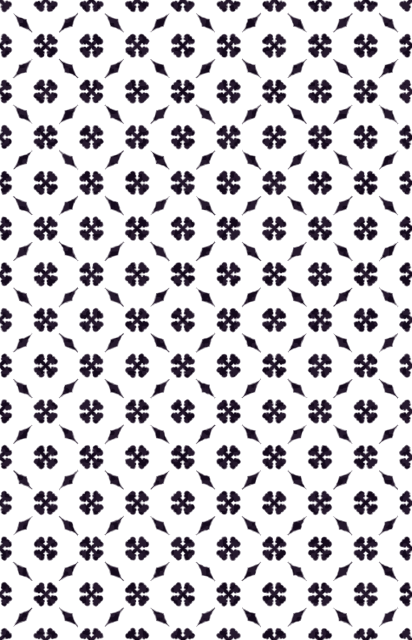
Write a WebGL 1 fragment shader that draws this pattern.

```glsl
precision highp float;
// Grid of dark four-petal rosettes with concave diamonds tilting alternately between them.

uniform vec2 u_resolution;

float hash(vec2 p) {
  return fract(sin(dot(p, vec2(127.1, 311.7))) * 43758.5453);
}

float noise(vec2 p) {
  vec2 i = floor(p), f = fract(p);
  f = f * f * (3.0 - 2.0 * f);
  return mix(mix(hash(i), hash(i + vec2(1.0, 0.0)), f.x),
             mix(hash(i + vec2(0.0, 1.0)), hash(i + 1.0), f.x), f.y);
}

float circle(vec2 p, vec2 center, float radius) {
  return length(p - center) - radius;
}

// Eight-fold mirrored rosette: stems, petal bodies, rim lobes and slot knobs
float rosette(vec2 p) {
  vec2 q = abs(p);
  q = vec2(max(q.x, q.y), min(q.x, q.y));
  float along = clamp((q.x + q.y) * 0.5, 0.0, 0.13);
  float d = length(q - along) - 0.042;
  d = min(d, circle(q, vec2(0.13, 0.13), 0.085));
  d = min(d, circle(q, vec2(0.195, 0.095), 0.062));
  return min(d, circle(q, vec2(0.15, 0.06), 0.038));
}

// Diamond with hollow sides, long axis along x
float hollowDiamond(vec2 p) {
  vec2 q = abs(p);
  float halfWidth = 0.108 * pow(max(1.0 - q.x / 0.28, 0.0), 1.6);
  return max((q.y - halfWidth) * 0.87, q.x - 0.28);
}

void main() {
  // Fourteen rows down, measured from the top left
  vec2 p = vec2(gl_FragCoord.x, u_resolution.y - gl_FragCoord.y) * 14.0 / u_resolution.y;
  float edge = max(0.024, 11.0 / u_resolution.y);

  // Rosettes on grid corners
  vec2 corner = floor(p + 0.5);
  float d = rosette(p - corner);

  // Diamonds in cell centers, tilt flipping like a checkerboard
  vec2 cell = floor(p);
  vec2 c = p - cell - 0.5;
  float tilt = 1.0 - 2.0 * mod(cell.x + cell.y, 2.0);
  c.y *= tilt;
  d = min(d, hollowDiamond(vec2(c.x + c.y, c.y - c.x) * 0.7071));

  // Slightly ragged outline
  d += (noise(p * 19.0) - 0.5) * 0.014;

  // Mottled ink on white
  float mottle = smoothstep(0.5, 0.75, noise(p * 13.0 + 40.0) + 0.15 * hash(corner));
  vec3 ink = mix(vec3(0.15, 0.10, 0.18), vec3(0.08, 0.04, 0.11), mottle);
  gl_FragColor = vec4(mix(ink, vec3(1.0), smoothstep(-edge, edge, d)), 1.0);
}
```
